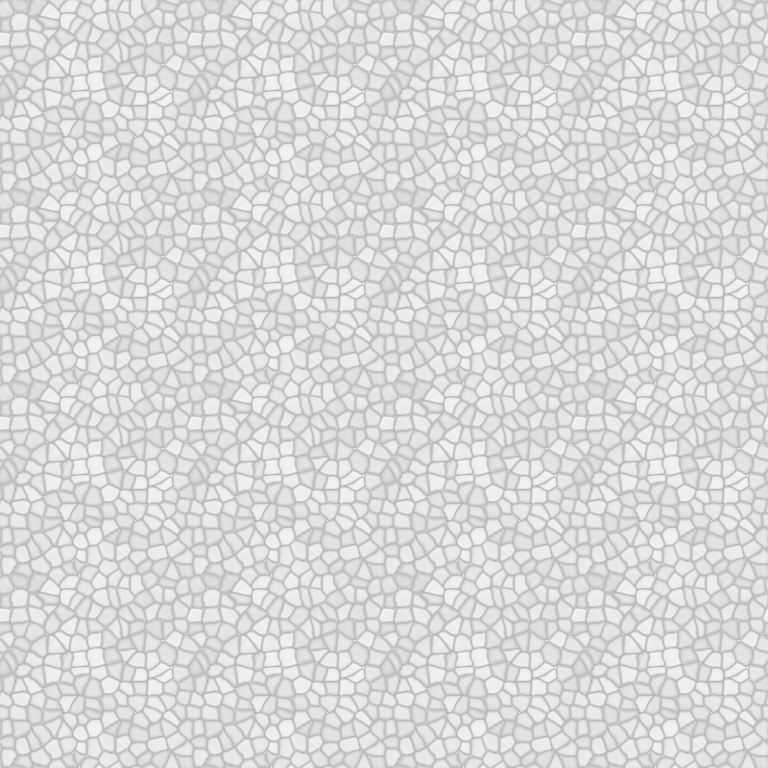
Reproduce this texture procedurally as a Shadertoy shader.

```glsl
// Pale grey pebbled skin: irregular rounded cells with fine darker seams.
// A wrapping Voronoi grid gives smooth seam distances; each cell has its own
// brightness and softness, and a few cell corners carry a light speck.

const float CELLS = 13.0;   // cells across one patch
const float PATCHES = 4.0;  // patches across the canvas

float hash(vec2 p) {
    return fract(sin(dot(p, vec2(127.1, 311.7))) * 43758.5453);
}

// Value noise that wraps after a whole number of lattice steps
float wrapNoise(vec2 p, float period) {
    vec2 i = floor(p), f = fract(p);
    f = f * f * (3.0 - 2.0 * f);
    vec2 a = mod(i, period), b = mod(i + 1.0, period);
    return mix(mix(hash(a), hash(vec2(b.x, a.y)), f.x),
               mix(hash(vec2(a.x, b.y)), hash(b), f.x), f.y);
}

// Jittered centre of a grid cell
vec2 cellCentre(vec2 cell) {
    vec2 id = mod(cell, CELLS);
    return cell + 0.5 + 0.88 * (vec2(hash(id + 3.7), hash(id + 41.3)) - 0.5);
}

// Rounded distance to the nearest seam; also returns the owning cell
float seamDistance(vec2 p, out vec2 owner) {
    vec2 base = floor(p), centre = p;
    float nearest = 9.0;
    owner = base;
    for (int y = -2; y <= 2; y++)
    for (int x = -2; x <= 2; x++) {
        vec2 cell = base + vec2(x, y);
        vec2 c = cellCentre(cell);
        float d = length(c - p);
        if (d < nearest) { nearest = d; centre = c; owner = cell; }
    }
    float sum = 0.0;
    for (int y = -2; y <= 2; y++)
    for (int x = -2; x <= 2; x++) {
        vec2 cell = owner + vec2(x, y);
        if (x == 0 && y == 0) continue;
        vec2 c = cellCentre(cell);
        float d = dot(0.5 * (centre + c) - p, normalize(c - centre));
        sum += exp(-24.0 * d);
    }
    return -log(sum) / 24.0;
}

void mainImage(out vec4 fragColor, in vec2 fragCoord) {
    vec2 patchUv = fragCoord / iResolution.xy * PATCHES;

    // Slightly bent seams
    vec2 bend = vec2(wrapNoise(patchUv * 26.0, 26.0),
                     wrapNoise(patchUv * 26.0 + 11.0, 26.0)) - 0.5;
    vec2 owner;
    float seam = seamDistance(patchUv * CELLS + 0.16 * bend, owner);

    // Brightness per cell, gathered in loose light and dim clusters
    vec2 id = mod(owner, CELLS);
    float cluster = wrapNoise(id / CELLS * 5.0, 5.0);
    float bright = pow(mix(hash(id + 7.9), cluster, 0.3), 0.7);

    // Light cells rise steeply from the seam, dim ones softly
    float rise = smoothstep(-0.01, mix(0.32, 0.12, bright), seam);
    float tone = mix(mix(0.78, 0.755, bright), mix(0.85, 0.95, bright), rise);
    tone += 0.025 * (wrapNoise(patchUv * 34.0, 34.0) - 0.5) * rise;

    // Thin seam line and scattered corner specks
    tone -= 0.04 * (1.0 - smoothstep(0.0, 0.055, seam));
    float speck = 1.0 - smoothstep(-0.024, -0.006, seam);
    tone = mix(tone, 0.95, speck * step(0.7, hash(id + 19.1)));

    fragColor = vec4(vec3(tone), 1.0);
}
```
